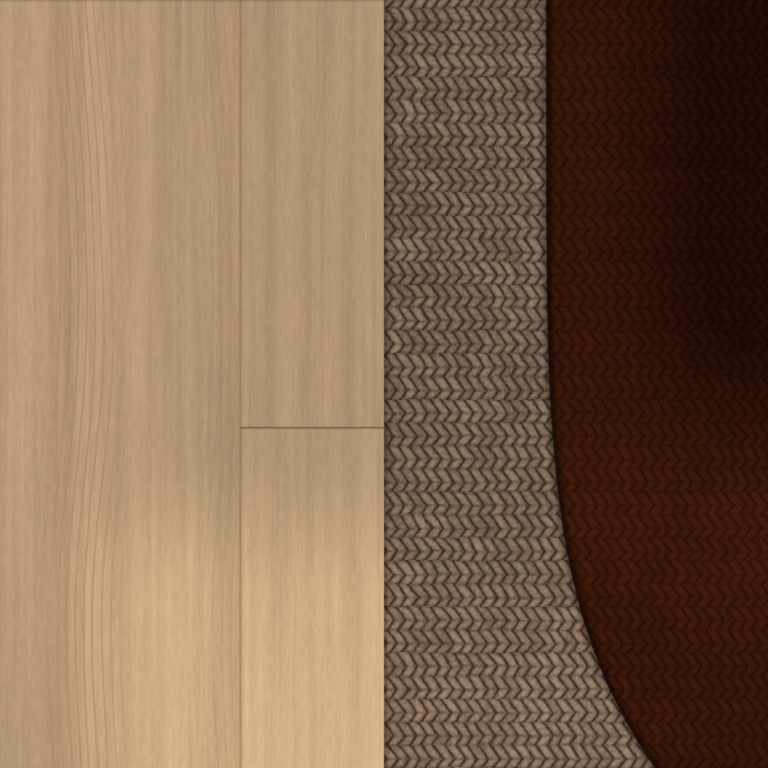
Reproduce this texture procedurally as a WebGL 1 fragment shader.

```glsl
precision highp float;
uniform vec2 u_resolution;

const float WOOD_EDGE = 0.5;
const float PLANK_SEAM = 0.313;
const float CROSS_SEAM = 0.443;
const float PANEL_EDGE = 0.711;
const float PANEL_FLARE = 0.142;
const vec2 STITCH = vec2(0.0148, 0.0300);
const float STITCH_LEAN = 1.4;
const float STITCH_BEND = 0.4;
const vec3 WOOD_SHADE = vec3(0.695, 0.580, 0.455);
const vec3 WOOD_LIT = vec3(0.810, 0.685, 0.525);
const vec3 WOOD_GRAIN = vec3(0.560, 0.430, 0.310);
const vec3 FABRIC_TOP = vec3(0.465, 0.395, 0.325);
const vec3 FABRIC_LOW = vec3(0.525, 0.430, 0.350);
const vec3 PANEL_DARK = vec3(0.135, 0.045, 0.018);
const vec3 PANEL_WARM = vec3(0.240, 0.098, 0.040);

float hash(vec2 p) {
  return fract(sin(dot(p, vec2(127.1, 311.7))) * 43758.5453);
}

float noise(vec2 p) {
  vec2 i = floor(p);
  vec2 f = fract(p);
  f = f * f * (3.0 - 2.0 * f);
  return mix(mix(hash(i), hash(i + vec2(1.0, 0.0)), f.x),
             mix(hash(i + vec2(0.0, 1.0)), hash(i + vec2(1.0, 1.0)), f.x), f.y);
}

float fbm(vec2 p) {
  float sum = 0.0;
  float amp = 0.5;
  for (int i = 0; i < 4; i++) {
    sum += amp * noise(p);
    p = p * 2.03 + 17.3;
    amp *= 0.5;
  }
  return sum / 0.9375;
}

// Soft bump of the given width around a centre
float band(float x, float centre, float width) {
  float d = (x - centre) / width;
  return exp(-d * d);
}

vec3 wood(vec2 p, float px) {
  // Light pool on the lower boards
  float lit = 1.0 - smoothstep(0.20, 0.43, p.y + 0.05 * (fbm(p * vec2(30.0, 5.0)) - 0.5));
  lit *= smoothstep(0.02, 0.20, p.x);
  vec3 col = mix(WOOD_SHADE, WOOD_LIT, lit);
  col *= 1.0 + 0.05 * smoothstep(0.30, 0.0, p.x) * (1.0 - lit);

  // Each board has its own grain offset
  float right = step(PLANK_SEAM, p.x);
  float upper = right * step(CROSS_SEAM, p.y);
  vec2 q = p + vec2(right * 3.7, upper * 5.3);
  float broad = fbm(q * vec2(32.0, 1.2));
  float fine = fbm(q * vec2(150.0, 4.0));
  float pores = noise(q * vec2(420.0, 85.0));
  col *= 1.0 + 0.13 * (broad - 0.5) + 0.12 * (fine - 0.5) + 0.05 * (pores - 0.5);

  // Long wavy rings and pale streaks
  float warp = 0.014 * sin(p.y * 6.0 + 0.8) + 0.018 * (noise(p * vec2(5.0, 4.0)) - 0.5);
  float ringX = p.x + warp;
  float rings = smoothstep(0.45, 1.0, sin(ringX * 520.0 + 4.0 * broad));
  float zone = band(p.x, 0.115, 0.045) + 0.5 * band(p.x, 0.285, 0.025);
  col = mix(col, WOOD_GRAIN, 0.34 * rings * zone * (0.5 + 0.5 * fine));
  col = mix(col, WOOD_GRAIN, 0.16 * band(p.x, 0.075, 0.014) + 0.12 * band(p.x, 0.305, 0.010));
  col *= 1.0 + 0.07 * upper * (band(p.x, 0.375, 0.012) - band(p.x, 0.350, 0.010));

  // Joints between boards
  float joint = max(band(p.x, PLANK_SEAM, 0.0012 + 0.4 * px) * 0.35,
                    band(p.y, CROSS_SEAM, 0.0010 + 0.4 * px) * right * 0.75);
  col = mix(col, WOOD_GRAIN * 0.8, joint);
  return col * (1.0 - 0.15 * band(p.y, 1.0, 0.002));
}

// Height of slanted strands that bend once inside every row
float weave(vec2 p, float px) {
  p += 0.0025 * (vec2(noise(p * 60.0), noise(p * 60.0 + 31.0)) - 0.5);
  float row = p.y / STITCH.y;
  float f = fract(row);
  float u = p.x / STITCH.x + abs(f - STITCH_BEND) * STITCH_LEAN + 0.5 * hash(vec2(floor(row), 3.0));
  float across = abs(fract(u) - 0.5) * 2.0;
  float soft = px / STITCH.x;
  float strand = 1.0 - smoothstep(0.50 - soft, 0.95 + soft, across);
  float fibre = 0.5 + 0.5 * cos(across * 7.0);
  float crease = band(f, STITCH_BEND, 0.08) + band(f, 0.0, 0.09) + band(f, 1.0, 0.09);
  float tone = 0.75 + 0.25 * hash(vec2(floor(u), floor(row)));
  float grit = noise(p * 330.0) - 0.5;
  return clamp(strand * tone * (0.86 + 0.14 * fibre) * (1.0 - 0.35 * crease) + 0.35 * grit, 0.0, 1.0);
}

void main() {
  vec2 p = gl_FragCoord.xy / u_resolution;
  float px = 1.0 / u_resolution.x;
  float height = weave(p, px);

  // Pale fabric strip
  vec3 fabric = mix(FABRIC_LOW, FABRIC_TOP, smoothstep(0.15, 0.50, p.y));
  fabric *= mix(0.48, 1.20, height) * (0.92 + 0.16 * fbm(p * vec2(6.0, 25.0)));
  fabric *= 1.0 - 0.35 * band(p.x, WOOD_EDGE, 0.005);

  // Dark panel with a flaring curved border
  float border = PANEL_EDGE + PANEL_FLARE * pow(1.0 - p.y, 5.0);
  float slope = 5.0 * PANEL_FLARE * pow(1.0 - p.y, 4.0);
  float inside = (p.x - border) / sqrt(1.0 + slope * slope);
  float warm = 0.75 - 0.9 * smoothstep(0.04, 0.26, inside) * smoothstep(0.30, 0.65, p.y);
  warm += 0.25 * band(p.y, 0.30, 0.16) + 0.25 * (fbm(p * vec2(5.0, 30.0)) - 0.5);
  vec3 panel = mix(PANEL_DARK, PANEL_WARM, clamp(warm, 0.0, 1.0));
  panel *= mix(0.70, 1.15, height);
  panel *= 1.0 - 0.45 * band(inside, 0.003, 0.005);
  fabric *= 1.0 - 0.30 * band(inside, 0.0, 0.006);

  vec3 col = mix(fabric, panel, smoothstep(-px, px, inside));
  col = mix(wood(p, px), col, smoothstep(-px, px, p.x - WOOD_EDGE));
  gl_FragColor = vec4(col, 1.0);
}
```
